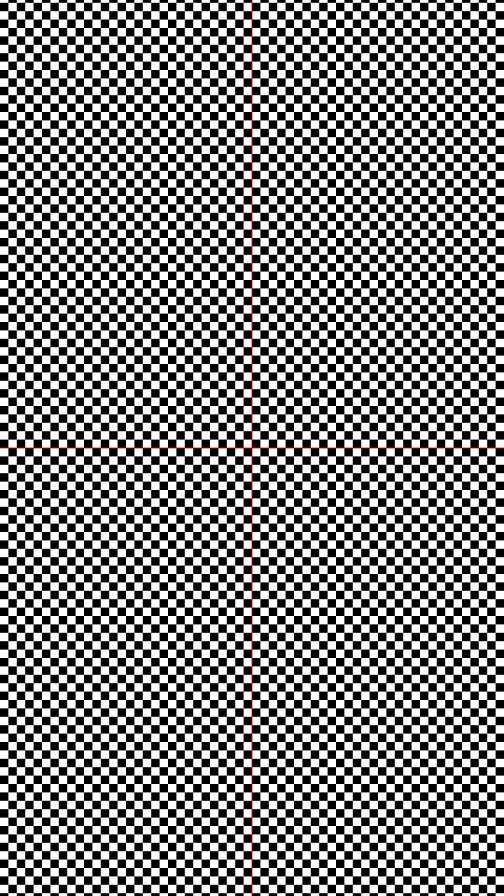
Write a Shadertoy shader that draws this pattern.

```glsl
// Triangle wave whose slope flips sign at every cell border
vec2 triangleWave(vec2 p) {
    return abs(2.0 * fract(0.5 * p) - 1.0);
}

// Checkerboard averaged over a square footprint; the cell at (0, 0) is black
float checker(vec2 p, float footprint) {
    vec2 h = vec2(0.5 * footprint);
    vec2 wave = (triangleWave(p + h) - triangleWave(p - h)) / footprint;
    return 0.5 - 0.5 * wave.x * wave.y;
}

// Share of the footprint covered by a band around each axis
vec2 axisBands(vec2 p, float halfWidth, float footprint) {
    vec2 h = vec2(0.5 * footprint);
    return (clamp(p + h, -halfWidth, halfWidth)
          - clamp(p - h, -halfWidth, halfWidth)) / footprint;
}

void mainImage(out vec4 fragColor, in vec2 fragCoord) {
    // Sixty cells across, centred on the canvas
    float footprint = 60.0 / iResolution.x;
    vec2 p = (fragCoord - 0.5 * iResolution.xy) * footprint;

    vec3 color = vec3(checker(p, footprint));

    // Thin red centre lines
    vec2 bands = axisBands(p, 0.05, footprint);
    float lineCover = 1.0 - (1.0 - bands.x) * (1.0 - bands.y);
    color = mix(color, vec3(1.0, 0.0, 0.0), lineCover);

    fragColor = vec4(color, 1.0);
}
```
